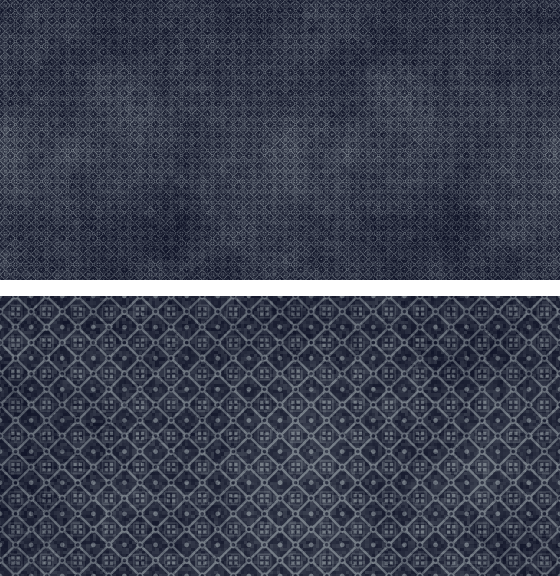
Top, the full canvas; bottom, a detail of the centre.
Write a WebGL 2 fragment shader that draws this pattern.

```glsl
#version 300 es
precision highp float;
// Worn indigo cloth woven with a small geometric repeat: a diagonal lattice
// with ringed knots, holding four-petal medallions and dotted diamonds in turn.
// Distance functions draw each tile; smooth cellular noise fades the cloth.

uniform vec2 u_resolution;
out vec4 fragColor;

const float REPEATS_DOWN = 27.0;     // 54 across on a 2:1 canvas
const float LATTICE_HALF = 0.036;    // half widths, in tile units
const float RING_HALF = 0.028;
const float KNOT_RADIUS = 0.085;
const float FRAME_SIZE = 0.20;
const float FRAME_STRENGTH = 0.4;
const float PETAL_OFFSET = 0.085;
const float PETAL_SIZE = 0.052;
const float DOT_RADIUS = 0.075;
const float GROUND_TONE = 0.10;
const float THREAD_TONE = 0.74;
const float WEAR_AMOUNT = 0.15;
const float THREAD_WEAR = 0.15;
const float TILE_VARIATION = 0.08;
const float GRAIN_AMOUNT = 0.38;
const float GRAIN_DENSITY = 256.0;   // threads per canvas height
const vec3 INDIGO = vec3(0.105, 0.122, 0.195);
const vec3 PALE_THREAD = vec3(0.425, 0.455, 0.495);
const float TAU = 6.2831853;

float hash(vec2 p) {
    vec3 q = fract(p.xyx * vec3(0.1031, 0.1030, 0.0973));
    q += dot(q, q.yzx + 33.33);
    return fract((q.x + q.y) * q.z);
}

// Signed soft blobs around jittered points; tiles once per canvas height.
float cloud(vec2 p, float cells) {
    p *= cells;
    vec2 base = floor(p);
    float sum = 0.0;
    for (int j = -1; j <= 1; j++) {
        for (int i = -1; i <= 1; i++) {
            vec2 cell = base + vec2(i, j);
            vec2 id = mod(cell, cells) + cells * 7.0;
            vec2 seed = cell + 0.2 + 0.6 * vec2(hash(id), hash(id + 41.0));
            vec2 d = p - seed;
            sum += (2.0 * hash(id + 83.0) - 1.0) * exp(-3.2 * dot(d, d));
        }
    }
    return sum;
}

// Layered blotches over a broad light and dark drift.
float wear(vec2 uv) {
    float drift = 0.30 * cos(TAU * (uv.x - 0.25)) + 0.22 * cos(TAU * (uv.y - 0.55));
    vec2 warped = uv + 0.025 * sin(TAU * (3.0 * uv.yx + vec2(0.1, 0.6)));
    return drift + 0.65 * cloud(warped, 4.0) + 0.45 * cloud(warped, 9.0)
        + 0.35 * cloud(uv, 21.0);
}

float coverage(float dist, float pixel) {
    return clamp(0.5 - dist / pixel, 0.0, 1.0);
}

float box(vec2 p, float size) {
    vec2 d = abs(p) - size;
    return length(max(d, 0.0)) + min(max(d.x, d.y), 0.0);
}

// Pale thread coverage for one tile, p in [-0.5, 0.5].
float motif(vec2 p, float pixel) {
    vec2 q = abs(p);
    float lattice = abs(q.x + q.y - 0.5) * 0.7071 - LATTICE_HALF;

    // Rings where lattice lines cross, at the edge midpoints
    float toKnot = min(length(q - vec2(0.5, 0.0)), length(q - vec2(0.0, 0.5)));
    float knot = abs(toKnot - KNOT_RADIUS) - RING_HALF;
    lattice = max(lattice, KNOT_RADIUS - toKnot);

    // Medallion in the centre, dot in the corner diamond
    float frame = abs(box(q, FRAME_SIZE - 0.04) - 0.04) - RING_HALF;
    float petals = box(q - PETAL_OFFSET, PETAL_SIZE);
    float seed = length(q - 0.5) - DOT_RADIUS;

    float lines = coverage(min(lattice, knot), pixel);
    float details = coverage(min(petals, seed), pixel);
    return max(max(lines, details), FRAME_STRENGTH * coverage(frame, pixel));
}

void main() {
    vec2 uv = gl_FragCoord.xy / u_resolution.y;
    vec2 grid = uv * REPEATS_DOWN;
    float pixel = REPEATS_DOWN / u_resolution.y;
    float pattern = motif(fract(grid) - 0.5, pixel);

    // Fading, uneven dye per repeat, and thread grain
    float fade = wear(uv);
    float uneven = hash(floor(grid) + 17.0) - 0.5;
    float grain = hash(floor(uv * GRAIN_DENSITY) + 5.0) - 0.5;

    float tone = GROUND_TONE + THREAD_TONE * pattern * (1.0 + THREAD_WEAR * fade);
    tone += WEAR_AMOUNT * fade + TILE_VARIATION * uneven + GRAIN_AMOUNT * grain;
    fragColor = vec4(mix(INDIGO, PALE_THREAD, clamp(tone, -0.12, 1.1)), 1.0);
}
```
